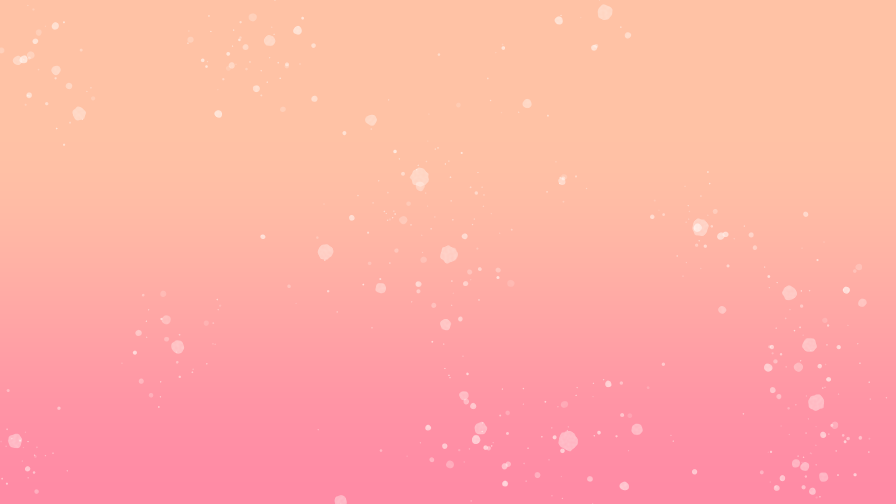
Reproduce this background procedurally as a WebGL 2 fragment shader.

```glsl
#version 300 es
precision highp float;
// Pale paint splatter over a vertical peach-to-pink gradient.
// Each splash has one main drop with smaller hashed drops thrown around it;
// gradient noise roughens the outlines and mottles the paint.

uniform vec2 u_resolution;
out vec4 outColor;

const vec3 PEACH = vec3(1.0, 0.76, 0.648);
const vec3 PINK = vec3(1.0, 0.545, 0.648);
const vec3 PAINT = vec3(1.0, 0.975, 0.96);
const int SPLASHES = 12;

// Splashes: centre x, centre y, spread, main drop radius (canvas heights)
const vec4 DENSE[SPLASHES] = vec4[](
    vec4(0.035, 0.880, 0.13, 0.009), vec4(0.460, 0.870, 0.11, 0.006),
    vec4(0.352, 0.312, 0.13, 0.013), vec4(0.833, 0.648, 0.13, 0.018),
    vec4(0.891, 0.495, 0.14, 0.017), vec4(1.389, 0.549, 0.12, 0.017),
    vec4(1.567, 0.419, 0.16, 0.014), vec4(1.620, 0.201, 0.15, 0.016),
    vec4(1.597, 0.074, 0.11, 0.009), vec4(1.127, 0.125, 0.15, 0.019),
    vec4(0.954, 0.150, 0.15, 0.012), vec4(0.030, 0.125, 0.12, 0.014));
const vec4 SPARSE[SPLASHES] = vec4[](
    vec4(1.200, 0.976, 0.12, 0.015), vec4(0.646, 0.500, 0.13, 0.015),
    vec4(0.157, 0.775, 0.12, 0.013), vec4(0.535, 0.919, 0.09, 0.011),
    vec4(1.118, 0.646, 0.05, 0.004), vec4(0.884, 0.356, 0.18, 0.011),
    vec4(0.755, 0.428, 0.16, 0.010), vec4(0.736, 0.762, 0.20, 0.011),
    vec4(1.606, 0.315, 0.13, 0.014), vec4(0.676, 0.006, 0.18, 0.012),
    vec4(1.264, 0.148, 0.16, 0.011), vec4(1.046, 0.794, 0.14, 0.009));

uint scramble(uint n) {
    n = n * 747796405u + 2891336453u;
    n = ((n >> ((n >> 28u) + 4u)) ^ n) * 277803737u;
    return (n >> 22u) ^ n;
}

float hash(uint n) {
    return float(scramble(n) >> 8u) / 16777216.0;
}

vec2 direction(float turn) {
    float angle = 6.2832 * turn;
    return vec2(cos(angle), sin(angle));
}

float cornerSlope(ivec2 cell, vec2 offset) {
    uint key = uint(cell.x + 4096) + 8192u * uint(cell.y + 4096);
    return dot(direction(hash(key)), offset);
}

float gradientNoise(vec2 p) {
    ivec2 cell = ivec2(floor(p));
    vec2 f = fract(p);
    vec2 u = f * f * f * (f * (f * 6.0 - 15.0) + 10.0);
    float low = mix(cornerSlope(cell, f),
                    cornerSlope(cell + ivec2(1, 0), f - vec2(1, 0)), u.x);
    float high = mix(cornerSlope(cell + ivec2(0, 1), f - vec2(0, 1)),
                     cornerSlope(cell + ivec2(1, 1), f - vec2(1, 1)), u.x);
    return mix(low, high, u.y);
}

// Smooth coverage of a disc whose rim is shifted by the wobble
float drop(vec2 offset, float radius, float wobble, float pixel) {
    float rim = radius * (1.0 + wobble) - length(offset);
    return clamp(rim / pixel + 0.5, 0.0, 1.0);
}

float layer(float below, float above) {
    return below + above * (1.0 - below);
}

// Opacity of a main drop and the small drops around it
float splash(vec2 p, vec4 shape, int count, uint seed, float wobble, float pixel) {
    vec2 local = p - shape.xy;
    if (length(local) > shape.z + 0.02) return 0.0;
    float paint = 0.40 * drop(local, shape.w, wobble, pixel);
    for (int i = 0; i < count; i++) {
        uint key = seed * 1024u + uint(i) * 4u;
        float reach = shape.z * pow(hash(key), 0.65);
        vec2 center = reach * direction(hash(key + 1u));
        float radius = mix(0.0012, 0.0095, pow(hash(key + 2u), 4.5));
        float strength = mix(0.15, 0.65, hash(key + 3u));
        paint = layer(paint, strength * drop(local - center, radius, wobble, pixel));
    }
    return paint;
}

void main() {
    vec2 p = gl_FragCoord.xy / u_resolution.y;
    float pixel = 1.0 / u_resolution.y;

    // Background: flat peach above, melting into pink below
    vec3 color = mix(PINK, PEACH, smoothstep(0.0, 0.75, p.y));

    // Splatter
    float wobble = 0.22 * gradientNoise(p * 95.0);
    float paint = 0.0;
    for (int i = 0; i < SPLASHES; i++) {
        uint seed = uint(i) + 1u;
        paint = layer(paint, splash(p, DENSE[i], 30, seed, wobble, pixel));
        paint = layer(paint, splash(p, SPARSE[i], 9, seed + 40u, wobble, pixel));
    }
    paint *= 1.0 + 0.2 * gradientNoise(p * 160.0);

    outColor = vec4(mix(color, PAINT, clamp(paint, 0.0, 1.0)), 1.0);
}
```
